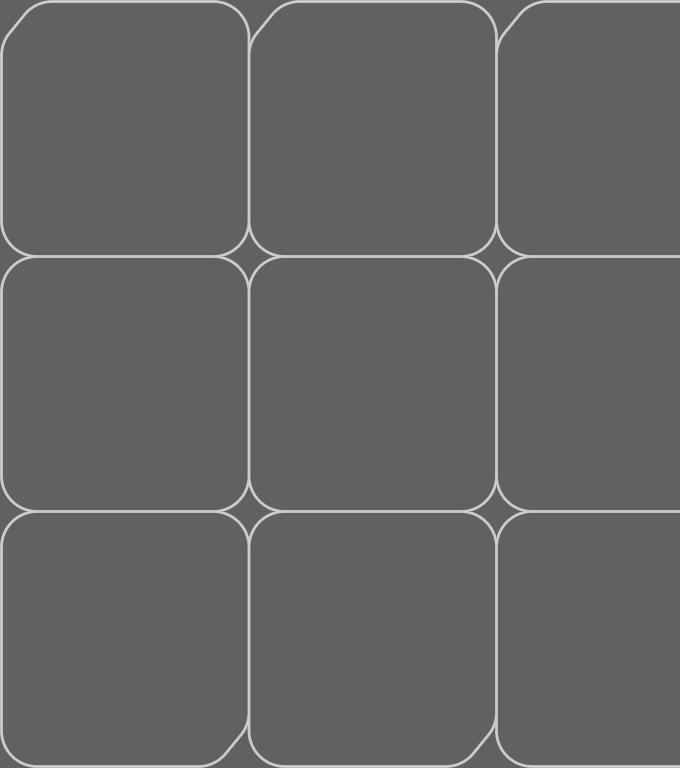
Write a Shadertoy shader that draws this pattern.

```glsl
// Lengths are fractions of the canvas height
const vec2  PITCH      = vec2(0.32227, 0.33203);
const float MARGIN     = 0.00195;
const float RADIUS     = 0.0465;
const vec2  CUT        = vec2(0.0441, 0.0539); // corner cut along x and y
const float LINE_WIDTH = 0.0036;
const float TOP_ROW    = 2.0;
const vec3  FILL_COLOR = vec3(0.38);
const vec3  LINE_COLOR = vec3(0.80);

// Distance outside the quadrant that starts at corner
float quadrantDistance(vec2 p, vec2 corner) {
    return length(max(corner - p, 0.0));
}

float segmentDistance(vec2 p, vec2 a, vec2 b) {
    vec2 ab = b - a;
    return length(p - a - ab * clamp(dot(p - a, ab) / dot(ab, ab), 0.0, 1.0));
}

// Rounded tile centred at zero
float plainTile(vec2 p) {
    return quadrantDistance(0.5 * PITCH - abs(p), vec2(RADIUS)) - RADIUS;
}

// Rounded tile whose upper left corner is sliced off
float cutTile(vec2 p) {
    vec2 q = vec2(p.x, -p.y) + 0.5 * PITCH;
    if (q.x > 0.5 * PITCH.x || q.y > 0.5 * PITCH.y) return plainTile(p);

    // Ends of the slice on the core shape, inset by the radius
    vec2 normal = normalize(1.0 / CUT);
    vec2 reach = (normal.x * CUT.x + RADIUS * (1.0 - normal.yx)) / normal;
    vec2 sideEnd = vec2(RADIUS, reach.y);
    vec2 topEnd = vec2(reach.x, RADIUS);

    float core = min(quadrantDistance(q, sideEnd), quadrantDistance(q, topEnd));
    return min(core, segmentDistance(q, sideEnd, topEnd)) - RADIUS;
}

// Top row is cut at upper left, bottom row at lower right
float tileDistance(vec2 p, float row) {
    if (row == TOP_ROW) return cutTile(p);
    if (row == 0.0) return cutTile(-p);
    return plainTile(p);
}

void mainImage(out vec4 fragColor, in vec2 fragCoord) {
    float pixel = 1.0 / iResolution.y;
    vec2 p = fragCoord * pixel - MARGIN;

    // Nearest four tiles, so shared edges keep their full width
    vec2 base = floor(p / PITCH - 0.5);
    float outline = 1.0;
    for (int j = 0; j < 2; j++) {
        for (int i = 0; i < 2; i++) {
            vec2 cell = base + vec2(i, j);
            cell = vec2(max(cell.x, 0.0), clamp(cell.y, 0.0, TOP_ROW));
            vec2 local = p - (cell + 0.5) * PITCH;
            outline = min(outline, abs(tileDistance(local, cell.y)));
        }
    }

    float ink = clamp(0.5 + (0.5 * LINE_WIDTH - outline) / pixel, 0.0, 1.0);
    fragColor = vec4(mix(FILL_COLOR, LINE_COLOR, ink), 1.0);
}
```
